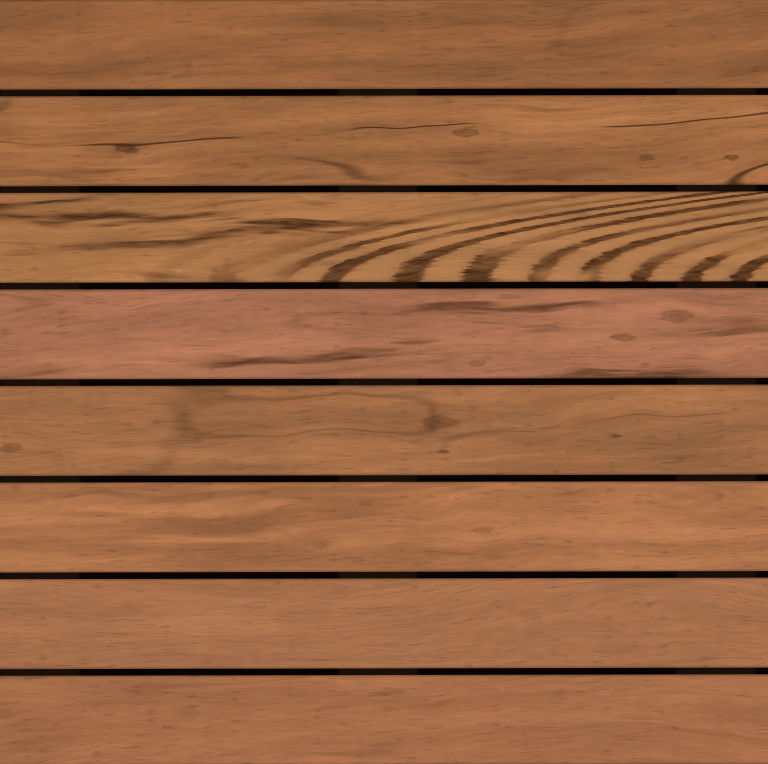
Reproduce this texture procedurally as a Shadertoy shader.

```glsl
// Eight horizontal hardwood deck boards with narrow dark gaps between them.
// Each board has its own tint and seed; stretched noise gives grain, streaks and
// cracks, hashed ellipses give knots, and one board carries curved zebra bands.
#define PITCH 0.1264        // board plus gap, in canvas heights
#define GAP_HALF 0.034      // half gap width, in pitches
#define TILT 0.002          // slight rise of the boards to the right
#define GRAIN 0.30          // contrast of the broad grain
#define FIBRE 0.13          // contrast of the fine fibres
#define KNOTS 4             // knot candidates per board
#define ZEBRA_BOARD 5       // board with curved bands, counted from the bottom
#define ZEBRA_FREQ 13.0     // bands per canvas width
#define JOIST_STEP 0.4427   // spacing of the joists seen in the gaps

const vec3 GAP_COLOR = vec3(0.035, 0.015, 0.008);
const vec3 JOIST_COLOR = vec3(0.10, 0.055, 0.035);
const vec3 DARK_GRAIN = vec3(0.25, 0.145, 0.075);
const vec3 PALE_GRAIN = vec3(0.73, 0.53, 0.35);

// Board tint, bottom to top
const vec3 TINT[8] = vec3[8](
    vec3(0.66, 0.43, 0.29), vec3(0.66, 0.44, 0.30),
    vec3(0.66, 0.435, 0.285), vec3(0.64, 0.43, 0.28),
    vec3(0.67, 0.44, 0.32), vec3(0.66, 0.45, 0.28),
    vec3(0.62, 0.41, 0.255), vec3(0.59, 0.385, 0.24));
// Board character: dark streaks, cracks, knots, grain contrast
const vec4 WEAR[8] = vec4[8](
    vec4(0.08, 0.15, 0.2, 0.5), vec4(0.05, 0.0, 0.1, 0.5),
    vec4(0.22, 0.05, 0.3, 1.0), vec4(0.12, 0.25, 0.7, 0.8),
    vec4(0.75, 0.15, 0.5, 0.9), vec4(0.85, 0.1, 0.2, 0.9),
    vec4(0.45, 0.8, 0.8, 1.2), vec4(0.25, 0.1, 0.0, 1.1));

float hash(vec2 p) {
    vec3 q = fract(p.xyx * 0.1031);
    q += dot(q, q.yzx + 33.33);
    return fract((q.x + q.y) * q.z);
}

float noise(vec2 p) {
    vec2 i = floor(p), f = fract(p);
    f = f * f * (3.0 - 2.0 * f);
    float low = mix(hash(i), hash(i + vec2(1, 0)), f.x);
    float high = mix(hash(i + vec2(0, 1)), hash(i + vec2(1, 1)), f.x);
    return mix(low, high, f.y);
}

float fbm(vec2 p) {
    float sum = 0.0, amp = 0.533;
    for (int i = 0; i < 4; i++) {
        sum += amp * noise(p);
        p = p * 2.03 + 17.1;
        amp *= 0.5;
    }
    return sum;
}

// Knot darkness; also bends the grain coordinate around each knot
float knots(vec2 q, float id, float span, inout vec2 grain) {
    float dark = 0.0;
    for (int i = 0; i < KNOTS; i++) {
        vec2 key = vec2(id * 7.0 + 3.0, float(i) * 5.0 + 11.0);
        vec2 center = vec2(hash(key) * span, mix(0.15, 0.85, hash(key + 40.0)));
        float radius = mix(0.025, 0.085, pow(hash(key + 80.0), 2.0));
        vec2 away = q - center;
        float d = length(away / vec2(2.4, 1.0)) / radius;
        grain.y -= 0.6 * away.y * exp(-0.2 * d * d);
        d += 0.7 * (noise(q * vec2(12.0, 35.0)) - 0.5);
        float ring = 0.8 + 0.2 * cos(9.0 * d);
        dark = max(dark, smoothstep(1.2, 0.4, d) * ring * mix(0.5, 1.0, hash(key + 9.0)));
    }
    return dark;
}

vec3 boardColor(vec2 p, float t, int board) {
    float id = float(board);
    vec4 wear = WEAR[board];
    vec2 q = vec2(p.x / PITCH, t);
    vec2 seed = vec2(id * 19.7 + 5.0, id * 31.3 + 8.0);

    // Grain coordinate, gently waved and bent around knots
    vec2 grain = q;
    float knot = knots(q, id, iResolution.x / iResolution.y / PITCH, grain) * wear.z;
    grain.y += 0.55 * fbm(q * vec2(0.35, 0.7) + seed) - 0.04 * q.x;
    grain += seed;

    // Broad grain, cloudy shade, fine fibres and short pores
    float broad = fbm(grain * vec2(0.45, 6.0)) - 0.5;
    float cloud = fbm(grain * vec2(0.9, 1.3)) - 0.5;
    float fibre = noise(grain * vec2(4.0, 34.0)) + noise(grain * vec2(11.0, 62.0)) - 1.0;
    float pore = smoothstep(0.76, 0.95, noise(grain * vec2(7.0, 48.0)));
    float tone = GRAIN * wear.w * (broad + 0.45 * cloud) + FIBRE * 0.5 * fibre;
    vec3 color = TINT[board] * (1.0 + tone - 0.09 * pore);

    // Dark streaks gathered in patches
    float patches = smoothstep(0.43, 0.65, fbm(grain * vec2(0.45, 1.7) + 50.0));
    float streak = smoothstep(0.48, 0.72, fbm(grain * vec2(0.75, 8.0) + 90.0)) * patches;

    // Curved bands that flatten as they rise to the right
    if (board == ZEBRA_BOARD) {
        float lane = p.x - t * t * 0.5;
        float wobble = 5.0 * noise(vec2(lane * 9.0, t * 2.0) + 3.0) + 0.6 * fibre;
        float wave = sin(6.2832 * ZEBRA_FREQ * lane + wobble);
        float broken = smoothstep(0.25, 0.55, fbm(vec2(lane * 11.0, t * 2.5) + 70.0));
        float area = smoothstep(0.12, 0.5, lane);
        streak = mix(streak, smoothstep(0.0, 0.75, wave) * broken, area);
        color = mix(color, PALE_GRAIN, 0.35 * area * smoothstep(0.1, -0.8, wave));
    }
    color = mix(color, DARK_GRAIN, clamp(streak * wear.x * (0.85 + 0.4 * fibre), 0.0, 1.0));

    // Thin cracks along the grain, then knots
    float crack = 1.0 - smoothstep(0.0, 0.045, abs(noise(grain * vec2(0.4, 3.0) + 30.0) - 0.5));
    crack *= smoothstep(0.5, 0.68, noise(grain * vec2(0.8, 1.5) + 120.0));
    color = mix(color, DARK_GRAIN * 0.7, crack * wear.y * 0.8);
    color = mix(color, DARK_GRAIN, knot * 0.85);

    // Rounded long edges
    float edge = min(t, 1.0 - t);
    return color * mix(0.78, 1.0, smoothstep(0.0, 0.035, edge));
}

void mainImage(out vec4 fragColor, in vec2 fragCoord) {
    vec2 p = fragCoord / iResolution.y;
    float row = (p.y - 0.5 - TILT * (p.x - 0.5)) / PITCH + 4.0;
    int board = int(clamp(floor(row), 0.0, 7.0));
    float local = row - float(board);
    float t = clamp((local - GAP_HALF) / (1.0 - 2.0 * GAP_HALF), 0.0, 1.0);

    // Gap with joists faintly visible below
    float joist = abs(mod(p.x, JOIST_STEP) - 0.052);
    vec3 gap = mix(JOIST_COLOR, GAP_COLOR, smoothstep(0.049, 0.054, joist));

    // Smooth board edges; the outermost boards run off the canvas
    float pixel = 1.0 / (iResolution.y * PITCH);
    float gapDist = abs(row - clamp(round(row), 1.0, 7.0)) - GAP_HALF;
    float cover = smoothstep(-0.7 * pixel, 0.7 * pixel, gapDist);
    fragColor = vec4(mix(gap, boardColor(p, t, board), cover), 1.0);
}
```
